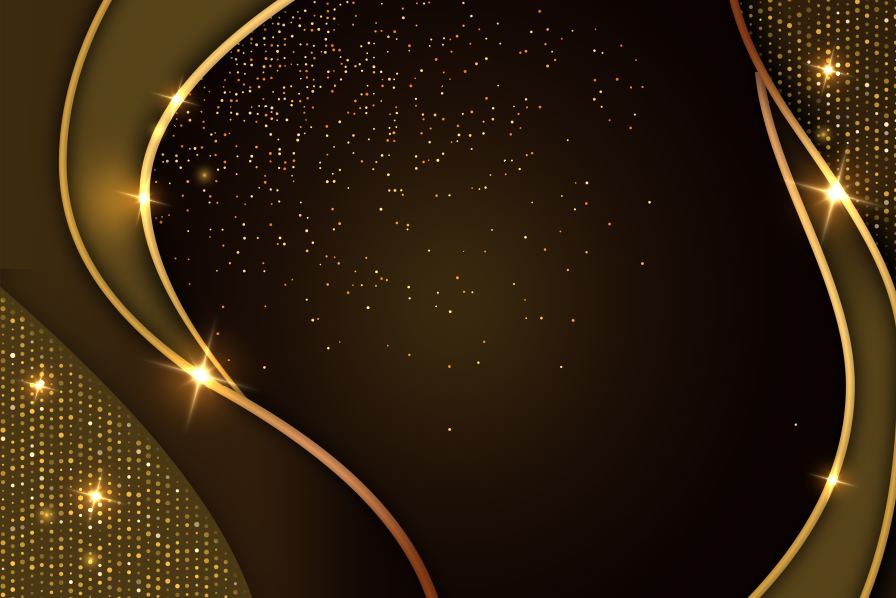
Give the GLSL for this background, as a Shadertoy shader.

```glsl
// Dark festive backdrop: golden ribbons, dotted panels, scattered glitter and sparkles.

float hash(vec2 p) {
    vec3 q = fract(p.xyx * vec3(0.1031, 0.1030, 0.0973));
    q += dot(q, q.yzx + 33.33);
    return fract((q.x + q.y) * q.z);
}

// Cubic x(y) from a = (x0, y0) to b = (x1, y1) with end slopes m; returns x and dx/dy.
vec2 bend(float y, vec2 a, vec2 b, vec2 m) {
    float h = b.y - a.y, d = b.x - a.x, t = clamp((y - a.y) / h, 0.0, 1.0);
    float k1 = m.x * h, k2 = 3.0 * d - (2.0 * m.x + m.y) * h, k3 = (m.x + m.y) * h - 2.0 * d;
    return vec2(a.x + t * (k1 + t * (k2 + t * k3)), (k1 + t * (2.0 * k2 + 3.0 * t * k3)) / h);
}

vec2 leftOuter(float y) {
    if (y < 0.273) return bend(y, vec2(0.180, 0.0), vec2(0.105, 0.273), vec2(-0.55, 0.0));
    if (y < 0.645) return bend(y, vec2(0.105, 0.273), vec2(0.359, 0.645), vec2(0.0, 1.55));
    return bend(y, vec2(0.359, 0.645), vec2(0.723, 1.0), vec2(1.85, 0.35));
}

vec2 leftInner(float y) {
    if (y < 0.322) return bend(y, vec2(0.479, 0.0), vec2(0.242, 0.322), vec2(-1.45, 0.0));
    return bend(y, vec2(0.242, 0.322), vec2(0.410, 0.668), vec2(0.0, 0.85));
}

vec2 rightOuter(float y) {
    if (y < 0.195) return bend(y, vec2(1.227, 0.0), vec2(1.320, 0.195), vec2(0.25, 0.66));
    if (y < 0.586) return bend(y, vec2(1.320, 0.195), vec2(1.508, 0.586), vec2(0.68, 0.0));
    return bend(y, vec2(1.508, 0.586), vec2(1.445, 1.0), vec2(0.0, -0.4));
}

vec2 rightInner(float y) {
    if (y < 0.645) return bend(y, vec2(1.270, 0.121), vec2(1.422, 0.645), vec2(0.1, 0.0));
    return bend(y, vec2(1.422, 0.645), vec2(1.260, 1.0), vec2(0.0, -0.95));
}

// Signed distance to a curve, positive on its right.
float side(float x, vec2 curve) { return (x - curve.x) / length(vec2(1.0, curve.y)); }

float cover(float d) { float aa = 0.7 / iResolution.y; return smoothstep(-aa, aa, d); }

// Metallic strip with a soft shadow on both sides.
void ribbon(inout vec3 col, float d, float halfWidth, vec3 tint) {
    col *= 1.0 - 0.5 * exp(-d * d / 0.0005);
    float sheen = 1.08 - 0.25 * abs(d / halfWidth + 0.2);
    col = mix(col, tint * sheen, cover(halfWidth - abs(d)));
}

// Columns of dots with random size and brightness.
vec3 dotPanel(vec2 p) {
    vec2 g = p / vec2(0.0162, 0.0145);
    g.y += hash(vec2(floor(g.x), 7.0));
    vec2 id = floor(g);
    float r = mix(0.0015, 0.0043, hash(id + 11.0));
    float d = length((fract(g) - 0.5) * vec2(0.0162, 0.0145));
    vec3 tint = mix(vec3(0.72, 0.56, 0.20), vec3(0.90, 0.86, 0.74), step(0.86, hash(id + 53.0)));
    return tint * cover(r - d) * mix(0.3, 1.0, hash(id + 29.0));
}

// Scattered specks, densest at the upper left.
vec3 glitter(vec2 p) {
    vec2 g = p / 0.0115, id = floor(g);
    vec2 jitter = 0.25 + 0.5 * vec2(hash(id + 3.0), hash(id + 91.0));
    float density = 0.75 * exp(-4.8 * length((p - vec2(0.43, 0.08)) * vec2(0.9, 1.1)));
    density *= smoothstep(1.25, 0.9, p.x) * smoothstep(0.68, 0.5, p.y);
    float d = length(fract(g) - jitter) * 0.0115, pick = hash(id + 37.0);
    vec3 tint = mix(vec3(0.85, 0.45, 0.10), vec3(1.0, 0.86, 0.48), smoothstep(0.2, 0.7, pick));
    return tint * cover(mix(0.0012, 0.0024, hash(id + 71.0)) - d) * step(hash(id), density);
}

// Four-pointed star with a warm halo and faint diagonal rays.
vec3 sparkle(vec2 p, vec2 center, float size) {
    vec2 q = mat2(0.966, -0.259, 0.259, 0.966) * (p - center) / size;
    vec2 s = abs(q), e = abs(vec2(q.x + q.y, q.x - q.y)) * 0.707;
    vec2 rays = exp(-s.yx * 32.0) * pow(max(1.0 - s, 0.0), vec2(1.6));
    vec2 minor = exp(-e.yx * 32.0) * pow(max(1.0 - 2.0 * e, 0.0), vec2(2.0));
    float r2 = dot(q, q);
    return vec3(1.0, 0.88, 0.62) * (rays.x + rays.y + 0.5 * (minor.x + minor.y) + exp(-r2 * 60.0))
         + vec3(0.42, 0.24, 0.05) * exp(-r2 * 4.0);
}

vec3 orb(vec2 p, vec2 center) {
    float r = length(p - center);
    return vec3(0.65, 0.50, 0.18) * (0.6 * exp(-r * r / 0.00015) + 0.6 * exp(-r * r / 0.00001));
}

void mainImage(out vec4 fragColor, in vec2 fragCoord) {
    // Height is one unit, y runs downward from the top.
    vec2 p = vec2(fragCoord.x, iResolution.y - fragCoord.y) / iResolution.y;
    float a = side(p.x, leftOuter(p.y)), b = side(p.x, leftInner(p.y));
    float c = side(p.x, rightOuter(p.y)), d = side(p.x, rightInner(p.y));
    float corner = side(p.x, bend(p.y, vec2(0.0, 0.479), vec2(0.422, 1.0), vec2(1.15, 0.35)));
    vec3 olive = vec3(0.34, 0.26, 0.095);

    // Glowing centre and glitter
    float r = length((p - vec2(0.76, 0.5)) * vec2(1.0, 0.9));
    vec3 col = mix(vec3(0.215, 0.155, 0.055), vec3(0.12, 0.065, 0.025), smoothstep(0.0, 0.33, r));
    col = mix(col, vec3(0.045, 0.012, 0.006), smoothstep(0.2, 0.6, r)) + glitter(p);

    // Bands and dotted panels
    vec3 band = mix(vec3(0.13, 0.08, 0.03), olive, smoothstep(0.22, 0.6, p.y));
    col = mix(col, band, cover(d));
    vec3 panel = vec3(0.19, 0.125, 0.045) * smoothstep(-0.02, 0.09, c);
    col = mix(col, panel + dotPanel(p) * smoothstep(0.56, 0.3, p.y), cover(c));
    col = mix(col, olive * mix(0.7, 1.0, smoothstep(0.0, 0.06, -b)), cover(-b));
    vec3 brown = mix(vec3(0.235, 0.165, 0.06), vec3(0.19, 0.115, 0.042), smoothstep(0.0, 0.4, p.x));
    brown = mix(brown, vec3(0.06, 0.022, 0.012), smoothstep(0.4, 0.66, p.x));
    brown *= 1.0 - 0.3 * exp(-max(corner, 0.0) * 40.0) * step(0.45, p.y);
    col = mix(col, brown, cover(-a));
    col = mix(col, vec3(0.29, 0.215, 0.08) + dotPanel(p + 3.0) * smoothstep(0.0, 0.03, -corner), cover(-corner));

    // Ribbons
    vec3 gold = vec3(0.78, 0.59, 0.24), light = vec3(0.96, 0.77, 0.42);
    vec3 copper = vec3(0.80, 0.54, 0.33), rust = vec3(0.50, 0.22, 0.08);
    if (p.y > 0.121) ribbon(col, d, 0.0075, mix(copper, mix(light, gold, smoothstep(0.5, 1.0, p.y)), smoothstep(0.12, 0.5, p.y)));
    ribbon(col, c, 0.007, mix(mix(rust, light, smoothstep(0.05, 0.32, p.y)), gold, smoothstep(0.35, 0.6, p.y)));
    if (p.y < 0.668) ribbon(col, b, mix(0.0085, 0.004, smoothstep(0.3, 0.66, p.y)), mix(light, gold, smoothstep(0.3, 0.6, p.y)));
    vec3 sweep = mix(gold, copper, smoothstep(0.62, 0.74, p.y));
    ribbon(col, a, mix(0.0065, 0.0095, smoothstep(0.5, 0.8, p.y)), mix(sweep, rust, smoothstep(0.75, 0.97, p.y)));

    // Sparkles and soft lights
    col += sparkle(p, vec2(0.336, 0.627), 0.11) + sparkle(p, vec2(1.396, 0.324), 0.11);
    col += sparkle(p, vec2(0.240, 0.332), 0.055) + sparkle(p, vec2(0.295, 0.166), 0.05);
    col += sparkle(p, vec2(1.385, 0.117), 0.055) + sparkle(p, vec2(1.393, 0.803), 0.05);
    col += sparkle(p, vec2(0.160, 0.830), 0.06) + sparkle(p, vec2(0.065, 0.645), 0.045);
    col += orb(p, vec2(0.342, 0.293)) + orb(p, vec2(0.264, 0.219)) + orb(p, vec2(1.377, 0.225));
    col += orb(p, vec2(0.078, 0.861)) + orb(p, vec2(0.152, 0.936));
    float haze = length(p - vec2(0.20, 0.335));
    col += vec3(0.30, 0.19, 0.04) * exp(-haze * haze / 0.004) * cover(-b);
    fragColor = vec4(min(col, 1.0), 1.0);
}
```
